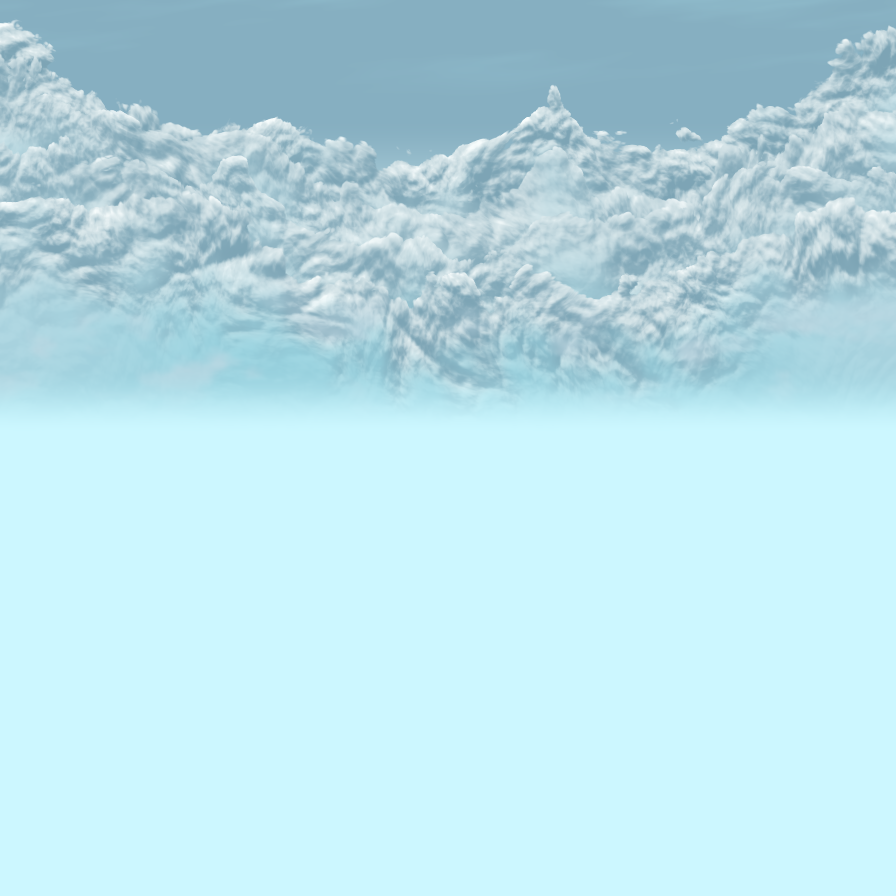
Reproduce this background procedurally as a Shadertoy shader.

```glsl
// Two banks of sunlit cumulus under a slate-blue sky, dissolving into flat pale cyan
#define CLOUD_SCALE 9.0
#define BILLOW 0.15
#define RELIEF 5.5
#define RIM 0.32
#define LAYERS 4
#define FADE_LOW 0.515
#define FADE_HIGH 0.592

const vec3 PALE_CYAN = vec3(0.80, 0.97, 1.00);
const vec3 SLATE = vec3(0.525, 0.685, 0.755);
const vec3 TURQUOISE = vec3(0.60, 0.83, 0.88);
const vec3 HAZE = vec3(0.72, 0.85, 0.885);
const vec3 SHADOW = vec3(0.49, 0.645, 0.71);
const vec3 LIT = vec3(0.83, 0.89, 0.905);
const vec3 SUNLIT = vec3(0.97, 0.99, 0.99);
const vec3 BLUSH = vec3(0.76, 0.85, 0.89);

vec2 gradientAt(vec2 cell) {
    vec3 q = fract(cell.xyx * vec3(0.1031, 0.1030, 0.0973));
    q += dot(q, q.yzx + 33.33);
    float angle = 6.2832 * fract((q.x + q.y) * q.z);
    return vec2(cos(angle), sin(angle));
}

float gradientNoise(vec2 p) {
    vec2 i = floor(p), f = fract(p);
    vec2 w = f * f * f * (f * (f * 6.0 - 15.0) + 10.0);
    vec2 e = vec2(1.0, 0.0);
    float low = mix(dot(gradientAt(i), f), dot(gradientAt(i + e), f - e), w.x);
    float high = mix(dot(gradientAt(i + e.yx), f - e.yx),
                     dot(gradientAt(i + 1.0), f - 1.0), w.x);
    return mix(low, high, w.y);
}

float fbm(vec2 p) {
    float sum = 0.0, amp = 0.6;
    for (int i = 0; i < 4; i++) {
        sum += amp * gradientNoise(p);
        p = mat2(1.6, 1.2, -1.2, 1.6) * p + 7.3;
        amp *= 0.5;
    }
    return sum;
}

// Rounded lumps with sharp creases
float puffs(vec2 p) {
    float sum = 0.0, amp = 0.5;
    for (int i = 0; i < 5; i++) {
        sum += amp * abs(gradientNoise(p));
        p = mat2(1.6, 1.2, -1.2, 1.6) * p + 3.7;
        amp *= 0.54;
    }
    return sum;
}

float bump(float x, float center, float width) {
    float d = (x - center) / width;
    return exp(-d * d);
}

// Crest heights of the far and near banks
float farCrest(float x) {
    return 0.84 + 0.14 * pow(abs(2.0 * x - 1.0), 3.0)
         + 0.065 * bump(x, 0.62, 0.036) + 0.025 * bump(x, 0.28, 0.05);
}

float nearCrest(float x) {
    return 0.683 + 0.11 * (1.0 - smoothstep(0.2, 0.4, x))
         + 0.085 * smoothstep(0.62, 0.92, x) + 0.02 * bump(x, 0.6, 0.03);
}

// Air colour, palest in the gap between the banks
vec3 hazeColor(vec2 uv) {
    vec3 air = mix(TURQUOISE, HAZE, smoothstep(0.61, 0.74, uv.y));
    float glow = bump(uv.x, 0.53, 0.16) * bump(uv.y, 0.735, 0.05)
               + bump(uv.x, 0.84, 0.14) * bump(uv.y, 0.785, 0.035);
    air = mix(air, LIT, 0.6 * min(glow, 1.0));
    float sides = smoothstep(0.22, 0.5, abs(uv.x - 0.5));
    return mix(air, BLUSH, 0.45 * sides * bump(uv.y, 0.62, 0.07));
}

void mainImage(out vec4 fragColor, in vec2 fragCoord) {
    vec2 uv = fragCoord / iResolution.xy;
    float soft = max(0.005, 1.5 / iResolution.y);

    // Upper sky with thin streaks
    float streak = fbm(vec2(uv.x * 2.2 + uv.y, uv.y * 15.0 - uv.x * 2.0));
    vec3 color = SLATE + vec3(0.05, 0.07, 0.06) * smoothstep(-0.05, 0.4, streak)
               * smoothstep(0.88, 0.98, uv.y);
    color = mix(hazeColor(uv), color, smoothstep(0.74, 0.87, uv.y));

    // Cloud layers from far to near
    for (int i = 0; i < LAYERS; i++) {
        float nearness = float(i) / float(LAYERS - 1);
        float between = 4.0 * nearness * (1.0 - nearness);
        vec2 p = uv * CLOUD_SCALE + vec2(17.0, 29.0) * float(i);
        p += 0.35 * vec2(gradientNoise(p * 0.8), gradientNoise(p * 0.8 + 41.0));

        float puff = puffs(p);
        float relief = puff - puffs(p + vec2(-0.02, 0.065));
        float crest = mix(farCrest(uv.x), nearCrest(uv.x), nearness)
                    + 0.06 * between * gradientNoise(vec2(uv.x * 5.0, 8.7 * float(i)));
        float depth = crest + BILLOW * (puff - 0.24) - uv.y;
        float cover = smoothstep(0.0, soft, depth) * (1.0 - 0.2 * between);

        float rim = RIM * exp(-max(depth, 0.0) / 0.012);
        float light = clamp(0.37 + RELIEF * relief + rim + 0.3 * (puff - 0.24), 0.0, 1.2);
        vec3 cloud = mix(SHADOW, LIT, smoothstep(0.0, 0.75, light));
        cloud = mix(cloud, SUNLIT, smoothstep(0.65, 1.15, light));
        float veil = smoothstep(0.025, 0.15, depth + 0.16 * fbm(uv * 7.0 + 5.0 * float(i)));
        color = mix(color, mix(cloud, hazeColor(uv), 0.92 * veil), cover);
    }

    // Blushing wisps beneath the near bank
    float wisp = smoothstep(0.02, 0.3, fbm(uv * vec2(8.0, 13.0) + 12.0));
    color = mix(color, BLUSH, 0.75 * wisp * bump(uv.y, 0.61, 0.055));

    // Dissolve into the flat lower field
    color = mix(PALE_CYAN, color, smoothstep(FADE_LOW, FADE_HIGH, uv.y));
    fragColor = vec4(color, 1.0);
}
```
